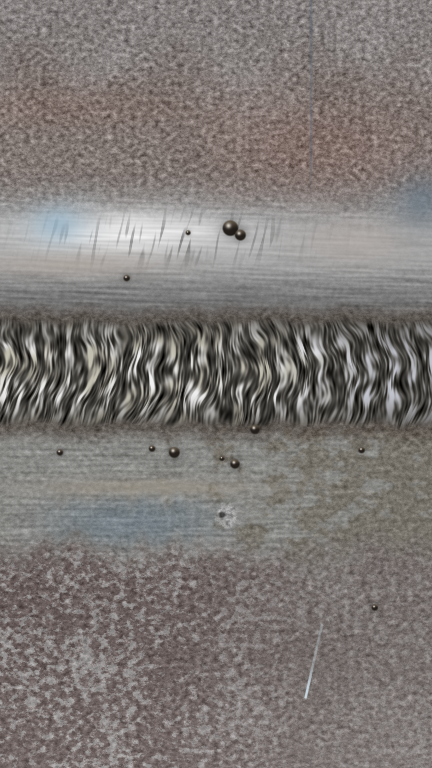
A Shadertoy shader for this texture:

```glsl
vec2 gradientAt(vec2 cell) {
  vec3 q = fract(cell.xyx * vec3(.1031, .1030, .0973));
  q += dot(q, q.yzx + 33.33);
  return fract((q.xx + q.yz) * q.zy) * 2. - 1.;
}

float noise(vec2 p) {
  vec2 i = floor(p), f = p - i, e = vec2(0, 1);
  vec2 u = f * f * f * (f * (f * 6. - 15.) + 10.);
  float low = mix(dot(gradientAt(i), f), dot(gradientAt(i + e.yx), f - e.yx), u.x);
  float high = mix(dot(gradientAt(i + e.xy), f - e.xy), dot(gradientAt(i + 1.), f - 1.), u.x);
  return mix(low, high, u.y) * 1.4;
}

float fbm(vec2 p) {
  float sum = 0., amp = .6;
  for (int i = 0; i < 4; i++) {
    sum += amp * noise(p);
    p = mat2(1.6, 1.2, -1.2, 1.6) * p + 7.3;
    amp *= .6;
  }
  return sum;
}

float glow(vec2 p, vec2 center, vec2 radius) {
  vec2 d = (p - center) / radius;
  return exp(-dot(d, d));
}

float band(float v, float lo, float hi, float soft) {
  return smoothstep(lo - soft, lo + soft, v) * smoothstep(hi + soft, hi - soft, v);
}

float segment(vec2 p, vec2 a, vec2 b) {
  vec2 d = b - a;
  return length(p - a - d * clamp(dot(p - a, d) / dot(d, d), 0., 1.));
}

vec3 upperPlate(vec2 p, float cloud, float grain) {
  vec3 col = mix(vec3(.56), vec3(.50, .465, .45), smoothstep(.71, .78, p.y + cloud * .03));
  col = mix(col, vec3(.52, .50, .495), smoothstep(.86, .96, p.y + cloud * .08));
  col = mix(col, vec3(.52, .41, .38), .5 * glow(p, vec2(.41, .81), vec2(.14, .06)));
  col = mix(col, vec3(.52, .42, .39), .4 * glow(p, vec2(.07, .86), vec2(.18, .03)));
  float rough = smoothstep(.68, .79, p.y);
  col += rough * (grain * .3 + cloud * .05);

  // Brushed sheen and heat tints
  float brush = noise(vec2(p.x * 14., p.y * 250. + p.x * 8.));
  col += (1. - rough) * (brush * .13 + grain * .1);
  col = mix(col, vec3(.70), .55 * band(p.y, .645, .715, .025));
  col = mix(col, vec3(.93) + brush * .1, .9 * glow(p, vec2(.17, .697), vec2(.15, .03)));
  col = mix(col, vec3(.58, .71, .80), .65 * glow(p, vec2(.075, .708), vec2(.035, .025)));
  col = mix(col, vec3(.70, .65, .61), .5 * glow(p, vec2(.09, .655), vec2(.12, .016)));
  col = mix(col, vec3(.72, .67, .64), .4 * glow(p, vec2(.46, .685), vec2(.07, .03)));
  col = mix(col, vec3(.40, .47, .53), .6 * glow(p, vec2(.55, .74), vec2(.035)));

  // Slanted tool marks and a scribed line
  float ticks = noise(vec2((p.x - p.y * .22) * 170., p.y * 22.));
  col -= .3 * smoothstep(.1, .45, ticks) * glow(p, vec2(.22, .69), vec2(.13, .026));
  float line = smoothstep(.003, .0005, abs(p.x - .405));
  col = mix(col, vec3(.36, .40, .46), .4 * line * smoothstep(.74, .8, p.y));
  return col * mix(.8, 1., smoothstep(.595, .655, p.y));
}

vec3 lowerPlate(vec2 p, float cloud, float grain) {
  float brush = noise(vec2(p.x * 16., p.y * 230.));
  vec3 ground = vec3(.53, .53, .52) + brush * .1 + grain * .15;
  float patches = fbm(p * vec2(26, 34) + 4.) * .6 + (p.x - .38) * 1.2;
  ground = mix(ground, vec3(.44, .42, .38) + grain * .2, .75 * smoothstep(-.1, .12, patches));
  ground = mix(ground, vec3(.63, .59, .53), .55 * glow(p, vec2(.19, .365), vec2(.15, .012)));
  float drip = noise(p * vec2(45, 6)) * .02;
  float blue = band(p.y + drip, .295, .345, .02) * band(p.x, .08, .26, .07);
  ground = mix(ground, vec3(.42, .48, .52) + brush * .08 + grain * .12, .65 * blue);

  // Rusty scale with pale flecks
  float leftSide = smoothstep(.48, .15, p.x);
  float flecks = smoothstep(-.12, .35, fbm(p * vec2(85, 110)) + cloud * .45);
  vec3 scale = mix(vec3(.45, .42, .41), vec3(.40, .355, .345), leftSide);
  scale = mix(scale, vec3(.635), flecks * mix(.35, .75, leftSide));
  scale += grain * .22 + .04 * smoothstep(.2, 0., p.y);
  return mix(scale, ground, smoothstep(.25, .31, p.y + drip + cloud * .03));
}

vec3 weldBead(vec2 p, float cloud) {
  float v = (p.y - .515) / .07;
  float warp = noise(p * vec2(28, 24));
  float lean = mix(.012, -.005, smoothstep(.12, .42, p.x));
  float s = p.x - lean * v + .013 * v * v + warp * .01;
  float ripple = sin(s * 225. + 3. * noise(vec2(s * 20., 3)));
  float streak = noise(vec2(s * 130., p.y * 32.));
  float thread = noise(vec2(s * 290., p.y * 55. + 9.));
  float crown = band(v, -.72, .7, .38);
  float light = streak * .8 + thread * .65 + ripple * .25 + cloud * .3;
  vec3 metal = mix(vec3(.76, .75, .69), vec3(.94), smoothstep(-.3, .2, warp));
  metal = mix(metal, vec3(.70, .71, .76), .75 * smoothstep(.33, .5, p.x));
  vec3 base = vec3(.30, .29, .27) * (1. + .7 * min(light, 0.)) + thread * .16;
  return mix(base, metal, smoothstep(-.18, .68, light) * mix(.22, 1., crown));
}

vec3 addDroplet(vec3 col, vec2 p, vec2 center, float radius) {
  vec2 d = (p - center) / radius;
  float soft = .0015 / radius;
  vec3 ball = mix(vec3(.14, .12, .10), vec3(.36, .32, .27), smoothstep(-.2, 1., d.y));
  ball += .6 * glow(d, vec2(-.25, .3), vec2(.33));
  col *= 1. - .25 * exp(-dot(d, d) * .5);
  return mix(col, ball, smoothstep(1. + soft, 1. - soft, length(d)));
}

void mainImage(out vec4 fragColor, in vec2 fragCoord) {
  vec2 p = fragCoord / iResolution.y;
  float cloud = fbm(p * 11.), grain = fbm(p * vec2(130, 160));
  vec3 col = p.y > .515 ? upperPlate(p, cloud, grain) : lowerPlate(p, cloud, grain);

  // Scorched seam and bead
  float y = p.y + .007 * noise(p * vec2(32, 8));
  col = mix(col, vec3(.355, .325, .30) + grain * .22, .9 * band(y, .432, .596, .014));
  col = mix(col, weldBead(p, cloud), band(y, .449, .58, .008));

  // Spatter: position and radius
  vec3 drops[12] = vec3[12](
    vec3(.300, .703, .010), vec3(.313, .694, .007), vec3(.245, .697, .003),
    vec3(.165, .638, .004), vec3(.227, .411, .007), vec3(.198, .416, .004),
    vec3(.306, .396, .006), vec3(.332, .441, .006), vec3(.289, .403, .003),
    vec3(.078, .411, .004), vec3(.471, .414, .004), vec3(.488, .209, .004));
  for (int i = 0; i < 12; i++) col = addDroplet(col, p, drops[i].xy, drops[i].z);

  // Crater
  vec2 pit = p - vec2(.296, .328);
  float rim = length(pit) + cloud * .006;
  col = mix(col, vec3(.64) + grain * .4, .7 * smoothstep(.019, .011, rim));
  col *= 1. - .6 * smoothstep(.006, .002, length(pit + vec2(.007, -.002)));

  // Scratch
  float cut = smoothstep(.0026, .0006, segment(p, vec2(.419, .186), vec2(.398, .092)));
  col = mix(col, vec3(.80, .88, .92), cut * mix(.9, .3, smoothstep(.1, .14, p.y)));
  fragColor = vec4(clamp(col, 0., 1.), 1);
}
```
